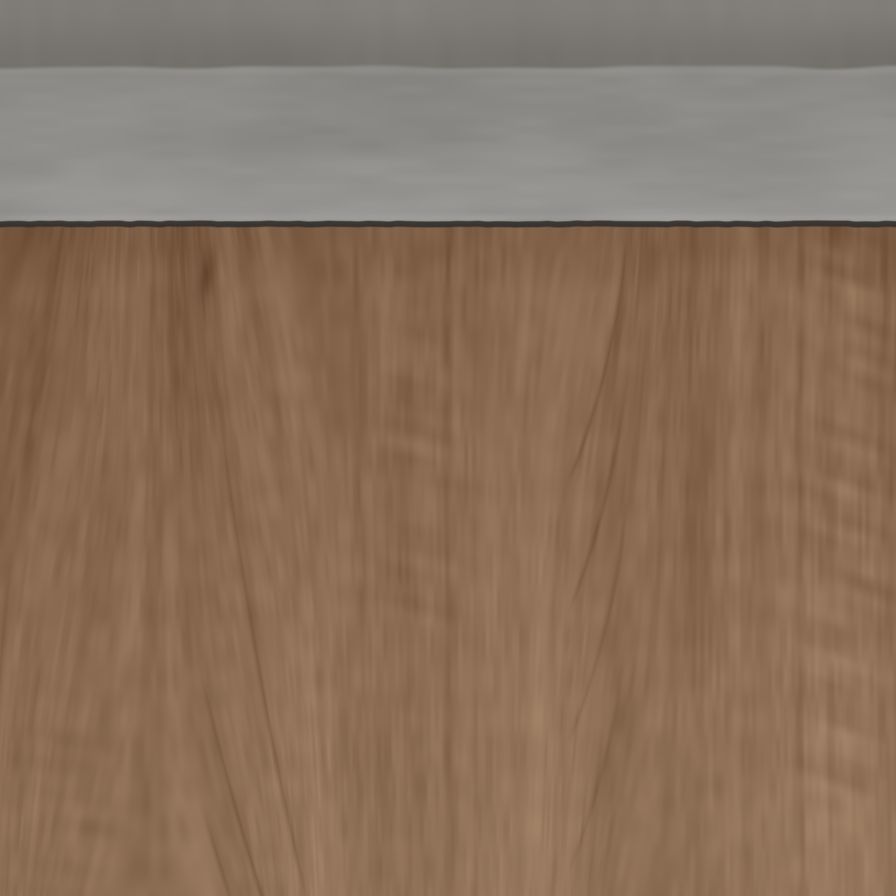
This texture is drawn by a WebGL 1 fragment shader. Its source:

```glsl
precision highp float;

// Walnut veneer panel beneath a brushed grey slab and a darker wall strip.
// Stretched value noise in bent coordinates gives the grain; curved veins,
// cross ripples and a knot are layered over it.

uniform vec2 u_resolution;

const float JOINT_Y = 0.750;
const float WALL_Y = 0.925;

float hash(vec2 p) {
  return fract(sin(dot(p, vec2(127.1, 311.7))) * 43758.5453);
}

float noise(vec2 p) {
  vec2 cell = floor(p);
  vec2 f = fract(p);
  f = f * f * (3.0 - 2.0 * f);
  float low = mix(hash(cell), hash(cell + vec2(1.0, 0.0)), f.x);
  float high = mix(hash(cell + vec2(0.0, 1.0)), hash(cell + vec2(1.0, 1.0)), f.x);
  return mix(low, high, f.y);
}

// Noise centred on zero, in the range -0.5 to 0.5
float grain(vec2 p, vec2 frequency) {
  return noise(p * frequency) - 0.5;
}

float bell(float x, float centre, float width) {
  float d = (x - centre) / width;
  return exp(-d * d);
}

// Leaning fibres on the left, flaring and closing flames further right
vec2 bendGrain(vec2 p) {
  float lean = -0.16 * bell(p.x, 0.06, 0.09)
             + 0.15 * bell(p.x, 0.28, 0.08)
             - 0.13 * bell(p.x, 0.67, 0.07);
  float wander = 0.008 * grain(p, vec2(5.0, 4.0));
  return vec2(p.x + lean * (p.y - 0.4) + wander, p.y);
}

// Dark curved line with a soft shadow on its right side
float vein(vec2 p, vec2 top, vec2 bottom, float bow) {
  float t = (p.y - bottom.y) / (top.y - bottom.y);
  float x = mix(bottom.x, top.x, t) + bow * t * (1.0 - t);
  float d = p.x - x;
  float ends = smoothstep(0.0, 0.12, t) * (1.0 - smoothstep(0.6, 1.0, t));
  float shadow = step(0.0, d) * exp(-d / 0.014) * 0.4;
  return ends * (bell(d, 0.0, 0.0028) + shadow);
}

float veins(vec2 p) {
  float sum = 0.9 * vein(p, vec2(0.228, 0.70), vec2(0.350, -0.04), -0.055);
  sum += 0.9 * vein(p, vec2(0.215, 0.29), vec2(0.305, -0.04), -0.02);
  sum += 0.7 * vein(p, vec2(0.222, 0.11), vec2(0.268, -0.04), 0.0);
  for (int i = 0; i < 4; i++) {
    float drop = 0.145 * float(i);
    float strength = 0.9 - 0.14 * float(i);
    vec2 top = vec2(0.700, 0.74 - drop);
    vec2 bottom = vec2(0.632, 0.455 - drop);
    sum += strength * vein(p, top, bottom, 0.045);
  }
  return sum;
}

// Short slanted bars crossing the grain inside a vertical band
float ripples(vec2 p, float centre, float width, float slant) {
  float bars = grain(vec2(p.x, p.y + slant * (p.x - centre)), vec2(9.0, 62.0));
  return bars * bell(p.x, centre, width);
}

vec3 wood(vec2 p) {
  vec2 g = bendGrain(p);
  float tone = 0.065 * grain(g, vec2(13.0, 0.8));
  tone += 0.050 * grain(g + 3.7, vec2(46.0, 1.6));
  tone += 0.045 * grain(g + 8.1, vec2(105.0, 4.0));
  tone += 0.045 * grain(g + 1.3, vec2(230.0, 24.0));
  tone += 0.025 * grain(p + 5.9, vec2(60.0, 42.0));

  tone += 0.090 * ripples(p, 0.945, 0.042, 0.35) * smoothstep(0.0, 0.2, p.y);
  tone += 0.075 * ripples(p, 0.475, 0.045, 0.25) * bell(p.y, 0.46, 0.20);
  tone += 0.045 * ripples(p, 0.07, 0.06, 0.15) * bell(p.y, 0.08, 0.16);

  tone -= 0.060 * veins(p);
  tone -= 0.035 * bell(g.x, 0.895, 0.004);
  tone -= 0.025 * bell(g.x, 0.500, 0.005);
  tone -= 0.025 * bell(g.x, 0.530, 0.003);
  tone -= 0.025 * bell(p.x, 0.20, 0.045) * smoothstep(0.15, 0.6, p.y);
  tone += 0.015 * bell(p.x, 0.60, 0.08);
  tone -= 0.100 * bell(p.x, 0.231 + 0.1 * (p.y - 0.69), 0.008) * bell(p.y, 0.692, 0.022);

  vec3 base = mix(vec3(0.578, 0.460, 0.357), vec3(0.525, 0.400, 0.298),
                  smoothstep(0.05, 0.75, p.y));
  base -= 0.02 * bell(p.x, 0.0, 0.2);
  base -= 0.035 * smoothstep(0.67, JOINT_Y, p.y);
  return base + tone * vec3(1.0, 0.98, 0.92);
}

vec3 slab(vec2 p) {
  float height = (p.y - JOINT_Y) / (WALL_Y - JOINT_Y);
  vec3 base = mix(vec3(0.580, 0.575, 0.565), vec3(0.535, 0.530, 0.515), height);
  float brush = 0.035 * grain(p, vec2(5.0, 32.0)) + 0.022 * grain(p, vec2(22.0, 110.0));
  float cloud = 0.035 * grain(p + 2.4, vec2(8.0, 13.0));
  float rim = 0.03 * bell(p.y, JOINT_Y + 0.007, 0.004) + 0.02 * bell(p.y, WALL_Y - 0.004, 0.004);
  return base + brush + cloud + rim;
}

vec3 wall(vec2 p) {
  vec3 base = mix(vec3(0.455, 0.442, 0.422), vec3(0.505, 0.492, 0.472),
                  smoothstep(WALL_Y, 1.0, p.y));
  return base + 0.02 * grain(p, vec2(7.0, 14.0)) + 0.012 * grain(p, vec2(60.0, 12.0));
}

void main() {
  vec2 p = gl_FragCoord.xy / u_resolution;
  float soft = 1.0 / u_resolution.y;
  float wallEdge = WALL_Y + 0.005 * grain(p, vec2(14.0, 1.0));
  float jointEdge = JOINT_Y + 0.0015 * grain(p, vec2(90.0, 1.0));

  vec3 color = mix(wood(p), slab(p), smoothstep(-soft, soft, p.y - jointEdge));
  color = mix(color, wall(p), smoothstep(-0.003, 0.003, p.y - wallEdge));

  // Shadow gap between slab and panel
  float gap = 1.0 - smoothstep(0.0022, 0.0022 + 2.0 * soft, abs(p.y - jointEdge));
  color = mix(color, vec3(0.21, 0.185, 0.165), 0.92 * gap);
  gl_FragColor = vec4(color, 1.0);
}
```
